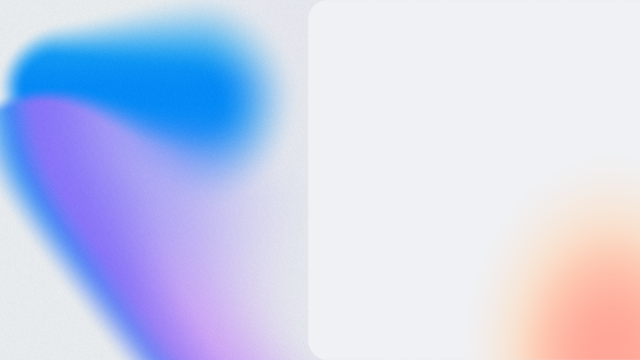
This background is drawn by a Shadertoy shader. Its source:

```glsl
float hash(vec2 p) {
    return fract(sin(dot(p, vec2(12.9898, 78.233))) * 43758.5453);
}

float capsule(vec2 p, vec2 a, vec2 b, float radius) {
    vec2 pa = p - a, ba = b - a;
    return length(pa - ba * clamp(dot(pa, ba) / dot(ba, ba), 0.0, 1.0)) - radius;
}

float roundedBox(vec2 p, vec2 halfSize, float radius) {
    vec2 q = abs(p) - halfSize + radius;
    return length(max(q, 0.0)) + min(max(q.x, q.y), 0.0) - radius;
}

// Blue cap above a violet body that fades to the right
vec3 paintBlob(vec3 col, vec2 p) {
    float depth = 1.0 - p.y;
    vec3 azure = mix(vec3(0.02, 0.54, 0.96), vec3(0.08, 0.62, 0.95), smoothstep(0.25, 0.1, depth));

    float cap = capsule(p, vec2(0.15, 0.757), vec2(0.52, 0.722), 0.11);
    float softness = mix(0.05, 0.21, smoothstep(0.0, 0.65, p.x));
    col = mix(col, azure, 1.0 - smoothstep(-0.03, softness, cap));

    // Wavy seam under the cap
    float seam = 0.32 - 0.055 * cos((clamp(p.x, 0.0, 0.52) - 0.13) * 8.0);
    float seamWidth = mix(0.025, 0.09, smoothstep(0.1, 0.6, p.x));
    float below = smoothstep(-seamWidth, seamWidth, depth - seam);

    // Slanted left side, bending upright towards the top
    float t = depth - 0.45;
    float side = 0.39 * t + sqrt(0.152 * t * t + 0.0036) - 0.03;
    float inside = (p.x - side) * 0.79;
    float spread = inside * (1.0 + 0.6 * smoothstep(0.5, 1.0, depth));
    float fade = 1.0 - smoothstep(0.2, 0.65, spread);

    vec3 rim = mix(vec3(0.16, 0.55, 0.96), vec3(0.38, 0.52, 0.96), smoothstep(0.4, 1.0, depth));
    vec3 violet = mix(vec3(0.53, 0.46, 0.97), vec3(0.62, 0.51, 0.96), smoothstep(0.7, 1.0, depth));
    vec3 lilac = mix(vec3(0.66, 0.63, 0.96), vec3(0.79, 0.63, 0.96), smoothstep(0.5, 0.95, depth));
    vec3 body = mix(violet, lilac, smoothstep(0.08, 0.3, spread));
    body = mix(rim, body, smoothstep(-0.01, 0.09, inside));
    return mix(col, body, below * fade * smoothstep(-0.07, 0.04, inside));
}

// Coral glow with a pale apricot fringe
vec3 paintSunset(vec3 col, vec2 p) {
    float r = length((p - vec2(1.7, 0.0)) * vec2(1.25, 0.9));
    vec3 warm = mix(vec3(1.0, 0.66, 0.6), vec3(0.99, 0.87, 0.76), smoothstep(0.06, 0.4, r));
    return mix(col, warm, 1.0 - smoothstep(0.22, 0.54, r));
}

void mainImage(out vec4 fragColor, in vec2 fragCoord) {
    vec2 p = fragCoord / iResolution.y;
    float pixel = 1.0 / iResolution.y;

    // Pale backdrop with the blob and fine grain
    vec3 col = mix(vec3(0.905, 0.92, 0.93), vec3(0.89, 0.9, 0.925), smoothstep(0.3, 0.9, p.x));
    col = paintBlob(col, p);
    col += (hash(floor(p * 432.0)) - 0.5) * 0.02;

    // Panel running off the right side
    vec3 panel = paintSunset(vec3(0.94, 0.945, 0.957), p);
    float box = roundedBox(p - vec2(1.856, 0.5), vec2(1.0, 0.5), 0.055);
    col = mix(col, panel, smoothstep(pixel, -pixel, box));

    fragColor = vec4(col, 1.0);
}
```
